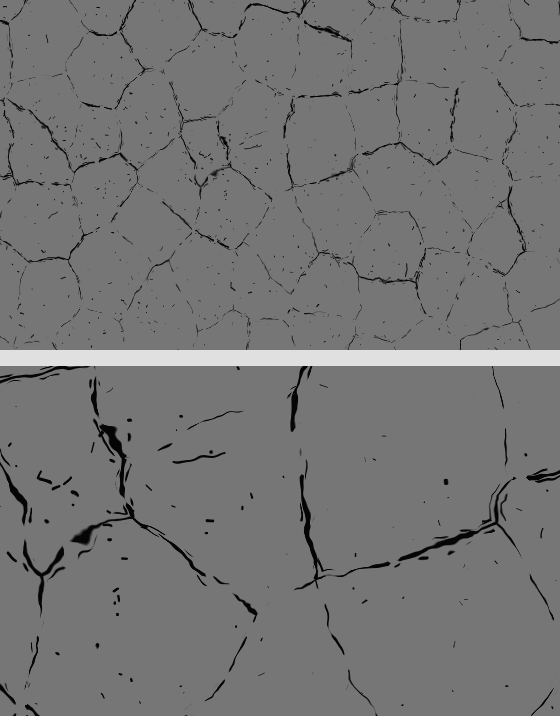
Top: the whole. Bottom: its middle third, enlarged.
Write a Shadertoy shader that draws this texture.

```glsl
const vec3 GREY = vec3(0.461, 0.461, 0.466);
const vec3 INK = vec3(0.02);
const vec2 CELL_SIZE = vec2(0.16, 0.195);

vec2 hash2(vec2 p) {
    vec3 q = fract(vec3(p.xyx) * vec3(0.1031, 0.1030, 0.0973));
    q += dot(q, q.yzx + 33.33);
    return fract((q.xx + q.yz) * q.zy);
}

float noise(vec2 p) {
    vec2 i = floor(p), f = fract(p);
    f = f * f * (3.0 - 2.0 * f);
    float low = mix(hash2(i).x, hash2(i + vec2(1, 0)).x, f.x);
    float high = mix(hash2(i + vec2(0, 1)).x, hash2(i + vec2(1, 1)).x, f.x);
    return mix(low, high, f.y);
}

vec2 warp(vec2 p, float frequency, float amount) {
    vec2 q = p * frequency;
    return p + amount * (vec2(noise(q + 17.3), noise(q + 61.7)) - 0.5);
}

// Share of a pixel covered by a line, also for lines thinner than a pixel
float lineCoverage(float d, float halfWidth, float pixel) {
    float inside = min(d + 0.5 * pixel, halfWidth) - max(d - 0.5 * pixel, -halfWidth);
    return clamp(inside / pixel, 0.0, 1.0);
}

// Jittered site with every other column shifted up
vec2 site(vec2 cell) {
    float shift = 0.5 * mod(cell.x, 2.0);
    return cell + 0.5 + vec2(0.0, shift) + 0.72 * (hash2(cell + 40.0) - 0.5);
}

// Returns distance to the nearest cell wall and a random value for that wall
vec2 cellWall(vec2 p, vec2 size) {
    vec2 q = p / size, base = floor(q);
    vec2 home = base, toHome = vec2(9.0);
    for (int y = -2; y <= 2; y++)
    for (int x = -1; x <= 1; x++) {
        vec2 cell = base + vec2(x, y);
        vec2 r = site(cell) - q;
        if (dot(r, r) < dot(toHome, toHome)) { toHome = r; home = cell; }
    }
    vec2 wall = vec2(9.0, 0.0);
    for (int y = -2; y <= 2; y++)
    for (int x = -2; x <= 2; x++) {
        if (x == 0 && y == 0) continue;
        vec2 cell = home + vec2(x, y);
        vec2 r = site(cell) - q;
        vec2 normal = normalize(r - toHome);
        float d = dot(0.5 * (r + toHome), normal) / length(normal / size);
        if (d < wall.x) wall = vec2(d, hash2(home + cell + 90.0).x);
    }
    return wall;
}

// Scattered short dashes, one at most per grid square
float dashes(vec2 p, float grid, float chance, float reach, float halfWidth, float pixel) {
    vec2 base = floor(p / grid);
    float ink = 0.0;
    for (int y = -1; y <= 1; y++)
    for (int x = -1; x <= 1; x++) {
        vec2 cell = base + vec2(x, y);
        vec2 pick = hash2(cell + 7.0), shape = hash2(cell + 211.0);
        if (pick.x > chance) continue;
        vec2 r = p - (cell + hash2(cell + 133.0)) * grid;
        float angle = 3.14159 * pick.y;
        vec2 axis = vec2(cos(angle), sin(angle));
        float span = reach * shape.x * shape.x;
        r -= axis * clamp(dot(r, axis), -span, span);
        ink = max(ink, lineCoverage(length(r), halfWidth * (0.5 + shape.y), pixel));
    }
    return ink;
}

void mainImage(out vec4 fragColor, in vec2 fragCoord) {
    float pixel = 1.0 / iResolution.y;
    vec2 p = fragCoord * pixel;

    // Bent and slightly ragged cell walls
    vec2 bent = warp(warp(p, 14.0, 0.028), 48.0, 0.007);
    bent = warp(bent, 150.0, 0.0022);
    vec2 wall = cellWall(bent + 3.0, CELL_SIZE);

    // Wall strength decides thickness and how often the line breaks
    float strength = wall.y * mix(0.5, 1.0, smoothstep(0.0, 0.35, p.y));
    float kept = smoothstep(-0.04, 0.12, noise(p * 65.0) - mix(0.5, 0.2, strength));
    float halfWidth = (0.0007 + 0.0019 * strength * strength) * kept;
    halfWidth *= 0.45 + 1.1 * noise(p * 110.0 + 5.0);
    float ink = lineCoverage(wall.x, halfWidth, pixel);

    // Loose flakes running beside the walls
    float offset = 0.002 + 0.006 * noise(p * 70.0 + 31.0);
    float flake = smoothstep(0.62, 0.8, noise(p * 80.0 + 77.0)) * smoothstep(0.2, 0.8, strength);
    ink = max(ink, lineCoverage(abs(wall.x - offset), 0.0012 * flake, pixel));

    // Specks and stray scratches
    vec2 rough = warp(p, 90.0, 0.005);
    float cluster = smoothstep(0.35, 0.8, noise(p * 7.0 + 9.0));
    ink = max(ink, dashes(rough, 0.035, 0.12, 0.005, 0.0011, pixel));
    ink = max(ink, dashes(rough + 5.0, 0.018, 0.13, 0.004, 0.0012 * cluster, pixel));
    ink = max(ink, dashes(rough + 9.0, 0.12, 0.2, 0.024, 0.0011, pixel));

    fragColor = vec4(mix(GREY, INK, ink), 1.0);
}
```
